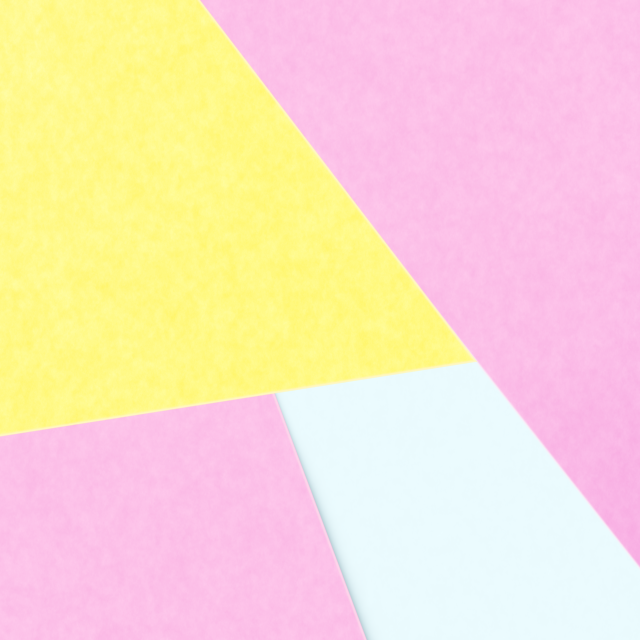
Write a three.js fragment shader that draws this background.

```glsl
// Overlapping sheets of pastel paper: yellow and pale blue on pink.
// Each sheet is cut by signed distances to straight lines, with pale cut
// edges, one soft shadow and a fibrous grain from layered value noise.
varying vec2 vUv;

float hash(vec2 p) {
  vec3 q = fract(vec3(p.xyx) * 0.1031);
  q += dot(q, q.yzx + 33.33);
  return fract((q.x + q.y) * q.z);
}

float noise(vec2 p) {
  vec2 i = floor(p);
  vec2 f = fract(p);
  f = f * f * (3.0 - 2.0 * f);
  return mix(mix(hash(i), hash(i + vec2(1.0, 0.0)), f.x),
             mix(hash(i + vec2(0.0, 1.0)), hash(i + vec2(1.0, 1.0)), f.x), f.y);
}

// Sum of octaves, centred on zero
float fibres(vec2 p) {
  float sum = 0.0;
  float weight = 0.5;
  for (int i = 0; i < 4; i++) {
    sum += weight * (noise(p) - 0.5);
    p = mat2(1.6, 1.2, -1.2, 1.6) * p + 17.3;
    weight *= 0.75;
  }
  return sum;
}

// Signed distance to the line from a to b, positive on its left
float lineSide(vec2 p, vec2 a, vec2 b) {
  vec2 along = normalize(b - a);
  vec2 q = p - a;
  return along.x * q.y - along.y * q.x;
}

float cover(float d) {
  return smoothstep(-0.0013, 0.0013, d);
}

// Narrow band centred on d = 0
float band(float d, float width) {
  return exp(-d * d / (width * width));
}

void main() {
  vec2 p = vUv;
  vec2 corner = vec2(0.745, 0.435);
  float yellowRight = -lineSide(p, vec2(0.3125, 1.0), corner);
  float yellowBase = lineSide(p, vec2(0.0, 0.318), corner);
  float blueRight = -lineSide(p, corner, vec2(1.0, 0.112));
  float blueLeft = lineSide(p, vec2(0.431, 0.380), vec2(0.573, 0.0));

  float grain = fibres(p * vec2(85.0, 65.0));
  float mottle = fibres(p * 18.0 + 40.0);

  // Pink ground, deeper toward the lower right
  float depth = smoothstep(0.75, 0.0, p.y) * smoothstep(0.55, 1.0, p.x);
  vec3 pink = mix(vec3(0.99, 0.755, 0.91), vec3(0.975, 0.695, 0.895), depth);
  pink += vec3(0.012, 0.055, 0.022) * grain + vec3(0.005, 0.025, 0.01) * mottle;

  // Blue sheet, shaded by the pink sheet lying over its left edge
  vec3 blue = vec3(0.92, 0.983, 0.995) + 0.008 * grain;
  float drop = smoothstep(0.40, 0.18, p.y);
  float shade = exp(-max(blueLeft, 0.0) / mix(0.003, 0.006, drop));
  blue = mix(blue, vec3(0.67, 0.77, 0.80), shade * mix(0.6, 0.9, drop));
  vec3 color = mix(pink, blue, cover(min(blueLeft, blueRight)));

  // Pale cut edges of the pink and blue sheets
  color = mix(color, vec3(0.99, 0.87, 0.92), 0.7 * band(blueLeft + 0.002, 0.002));
  color = mix(color, vec3(0.98, 0.94, 0.97), 0.7 * band(blueRight, 0.002));

  // Yellow sheet, slightly paler toward the upper left
  vec3 yellow = vec3(1.0, 0.976, 0.515);
  yellow.b += 0.04 * smoothstep(0.5, 0.0, p.x) * p.y;
  yellow += vec3(0.0, 0.022, 0.16) * grain + vec3(0.0, 0.008, 0.05) * mottle;
  float yellowInside = min(yellowRight, yellowBase);
  float rim = band(yellowInside - 0.0012, 0.0026);
  yellow = mix(yellow, vec3(1.0, 0.965, 0.80), 0.85 * rim);
  color = mix(color, yellow, cover(yellowInside));

  gl_FragColor = vec4(clamp(color, 0.0, 1.0), 1.0);
}
```
